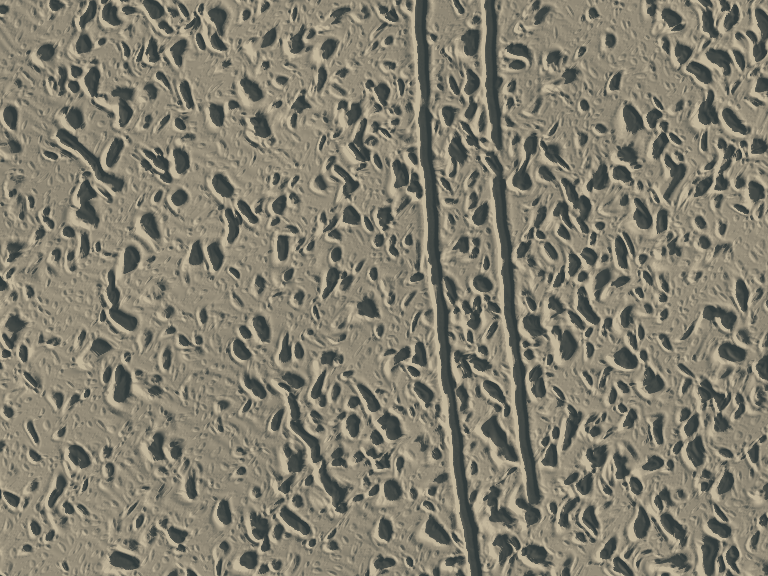
A WebGL 1 fragment shader for this texture:

```glsl
precision highp float;
// Trampled beach sand in low sun: a height field of scattered cellular dents,
// two wheel tracks, a few scuffs and faint ripples. It is lit by its slope
// toward the sun and by a short march that finds cast shadows.
uniform vec2 u_resolution;

vec2 hash2(vec2 p) {
  return fract(sin(vec2(dot(p, vec2(127.1, 311.7)), dot(p, vec2(269.5, 183.3)))) * 43758.5);
}

// Oval hollows with raised rims, one per cell, mostly upright.
float dents(vec2 p, float freq, float cover) {
  vec2 q = p * freq;
  vec2 cell = floor(q);
  float sum = 0.0;
  for (int j = -1; j <= 1; j++) {
    for (int i = -1; i <= 1; i++) {
      vec2 id = cell + vec2(float(i), float(j));
      vec2 place = hash2(id + freq);
      vec2 form = hash2(id + freq + 31.7);
      vec2 d = q - id - 0.15 - 0.7 * place;
      float angle = (form.x - 0.42) * 2.0;
      float c = cos(angle), s = sin(angle);
      d = vec2(c * d.x - s * d.y, s * d.x + c * d.y);
      vec2 size = vec2(mix(0.19, 0.35, form.y), mix(0.34, 0.54, place.x));
      float r = length(d / size);
      float chance = fract(form.x * 7.3 + place.y * 3.1);
      float depth = smoothstep(0.0, 0.4, cover - chance);
      float rim = 0.27 * exp(-18.0 * (r - 1.2) * (r - 1.2));
      sum += depth * (rim - 1.0 + smoothstep(0.45, 1.05, r));
    }
  }
  return sum / freq;
}

// Cross-section of a pressed groove with a bank on each side.
float groove(float d) {
  float bank = (d - 0.017) / 0.006;
  return 0.004 * exp(-bank * bank) - 0.013 * (1.0 - smoothstep(0.004, 0.013, d));
}

float segment(vec2 p, vec2 a, vec2 b) {
  vec2 ab = b - a;
  return length(p - a - ab * clamp(dot(p - a, ab) / dot(ab, ab), 0.0, 1.0));
}

// How densely the sand is trodden: calm patches to the left, busy to the right.
float trodden(vec2 p) {
  float patches = sin(p.x * 9.0 + 2.0 * sin(p.y * 5.0 + 1.0)) * sin(p.y * 8.0 - p.x * 3.0 + 0.6);
  return clamp(0.82 + 0.3 * patches + 0.25 * (p.x - 0.7), 0.2, 1.25);
}

float height(vec2 p) {
  // Uneven outlines from layered sines.
  vec2 w = p + 0.006 * sin(p.yx * vec2(47.0, 53.0) + 3.0 * sin(p * 17.0));
  w += 0.0028 * sin(w.yx * vec2(121.0, 103.0) + 2.0 * sin(w * 39.0));
  float cover = trodden(p);

  float h = 0.25 * dents(w, 17.0, cover) + 0.24 * dents(w + 3.7, 30.0, cover * 0.85);
  h += 0.15 * dents(w + 8.1, 63.0, 0.85);

  // Wheel tracks, bending right toward the bottom; the right one fades out.
  float t = clamp(1.0 - p.y, 0.0, 1.1);
  float wobble = 0.0018 * sin(p.y * 31.0) + 0.001 * sin(p.y * 83.0 + 1.0);
  float left = abs(p.x - 0.729 - 0.095 * pow(t, 1.7) - wobble);
  float right = abs(p.x - 0.847 - 0.095 * pow(t, 1.5) + wobble);
  float rightDepth = smoothstep(0.1, 0.16, p.y) * (1.0 - 0.8 * exp(-900.0 * (p.y - 0.72) * (p.y - 0.72)));
  h *= 0.15 + 0.85 * smoothstep(0.007, 0.022, left);
  h *= 1.0 - 0.85 * rightDepth * (1.0 - smoothstep(0.007, 0.022, right));
  h += groove(left) + groove(right) * rightDepth;

  // Dragged scuffs.
  h += 0.8 * groove(segment(w, vec2(0.49, 0.32), vec2(0.59, 0.12)));
  h += 0.9 * groove(segment(w, vec2(0.11, 0.77), vec2(0.2, 0.68)));

  // Wind ripples on calm sand, then fine crumbs everywhere.
  float calm = 1.0 - smoothstep(0.5, 0.9, cover);
  h += 0.0009 * calm * sin(dot(w, vec2(130.0, 260.0)) + 2.0 * sin(p.x * 28.0));
  return h + 0.09 * dents(p + 5.3, 140.0, 0.8);
}

// From shaded blue-grey through plain sand to sunlit cream.
vec3 sandColour(float v) {
  vec3 shade = vec3(0.195, 0.23, 0.23);
  vec3 sand = vec3(0.56, 0.53, 0.46);
  vec3 sunlit = vec3(0.77, 0.72, 0.615);
  return v < 0.55 ? mix(shade, sand, v / 0.55) : mix(sand, sunlit, (v - 0.55) / 0.45);
}

void main() {
  vec2 p = gl_FragCoord.xy / u_resolution.y;
  vec2 sun = vec2(0.85, 0.53);
  float here = height(p);
  float slope = (height(p + sun * 0.002) - height(p - sun * 0.002)) / 0.004;

  // March toward the sun to find what rises above the light ray.
  float block = 0.0;
  for (int i = 1; i <= 8; i++) {
    float reach = float(i) * 0.004;
    block = max(block, height(p + sun * reach) - here - 0.5 * reach);
  }
  float shadow = smoothstep(0.0, 0.0035, block);

  float tone = 0.58 - 0.36 * slope + 0.03 * sin(p.x * 7.0 + 2.0 * sin(p.y * 6.0));
  tone = mix(tone, 0.07 - 0.04 * slope, shadow * 0.92);
  gl_FragColor = vec4(sandColour(clamp(tone, 0.0, 1.0)), 1.0);
}
```
